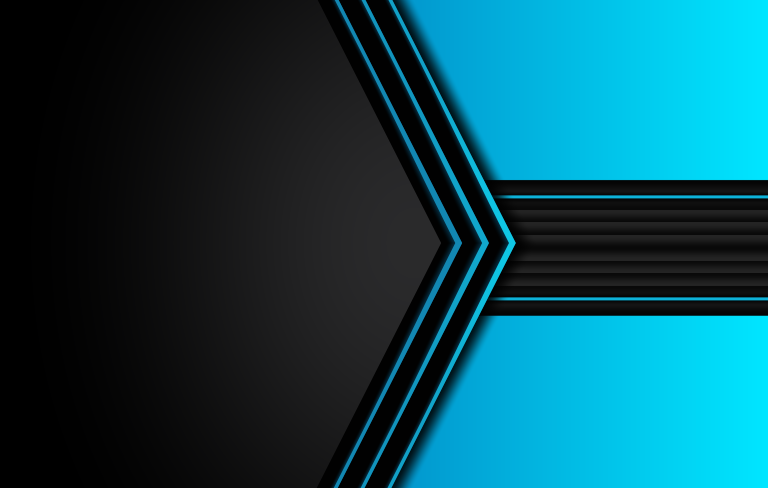
This background is drawn by a Shadertoy shader. Its source:

```glsl
// Dark panel with a right-pointing tip, trimmed by three glowing chevrons,
// over a cyan gradient crossed by a ribbed black band. Each chevron is a
// level of x + slope * |y|; ribs are repeats of the vertical distance.

const vec3 DEEP_BLUE = vec3(0.02, 0.29, 0.42);
const vec3 TRIM_BLUE = vec3(0.07, 0.53, 0.70);
const vec3 TRIM_CYAN = vec3(0.06, 0.78, 0.90);

// Smooth step of one pixel around an edge
float cover(float d) {
    float pixel = 1.0 / iResolution.y;
    return smoothstep(-0.7 * pixel, 0.7 * pixel, d);
}

// Cyan field, brighter to the right
vec3 cyanField(float x) {
    float t = clamp((x - 0.84) / 0.73, 0.0, 1.0);
    return mix(vec3(0.01, 0.60, 0.81), vec3(0.0, 0.90, 1.0), t);
}

// Horizontal band: shaded ribs between two bright rails
vec3 ribbedBand(float y) {
    float d = abs(y);
    float rib = fract(d / 0.0262);
    float light = mix(0.035, 0.14, smoothstep(0.0, 0.9, rib));
    light *= 1.0 - 0.5 * smoothstep(0.075, 0.1, d);
    light = mix(light, mix(0.10, 0.015, smoothstep(0.108, 0.138, d)), cover(d - 0.105));
    vec3 color = vec3(light);
    float rail = abs(d - 0.1045);
    color *= smoothstep(0.0, 0.014, rail);
    return mix(color, vec3(0.05, 0.70, 0.85), cover(0.0031 - rail));
}

// Charcoal panel, lit near its tip
vec3 darkPanel(vec2 p) {
    float r = length((p - vec2(0.85, 0.502)) * vec2(1.0, 0.8));
    return vec3(0.165, 0.165, 0.17) * (1.0 - smoothstep(0.0, 0.84, r));
}

void mainImage(out vec4 fragColor, in vec2 fragCoord) {
    vec2 p = fragCoord / iResolution.y;
    float rise = abs(p.y - 0.502);
    float s = p.x + 0.508 * rise;
    float nearTip = 1.0 - smoothstep(0.0, 0.4, rise);

    // Background field and band, darkened by the chevron's shadow
    float bandY = p.y - 0.492;
    vec3 color = mix(cyanField(p.x), ribbedBand(bandY), cover(0.139 - abs(bandY)));
    color *= mix(0.12, 1.0, smoothstep(1.057, 1.102, s));

    // Black chevron body
    color = mix(color, vec3(0.004), cover(1.057 - s));

    // Three trims: bright right edge, dim glow to the left
    for (int i = 0; i < 3; i++) {
        float k = float(i);
        float inside = 0.947 + 0.055 * k - s;
        float width = mix(0.008, 0.014, nearTip);
        vec3 trim = mix(TRIM_BLUE, TRIM_CYAN, 0.5 * k * mix(0.4, 1.0, nearTip));
        float glow = 1.0 - smoothstep(width * 0.5, width * 2.2, inside);
        color = mix(color, DEEP_BLUE, 0.75 * glow * cover(inside));
        color = mix(color, trim, cover(inside) * cover(width - inside));
    }

    // Panel on top
    color = mix(color, darkPanel(p), cover(0.904 - s));
    fragColor = vec4(color, 1.0);
}
```
